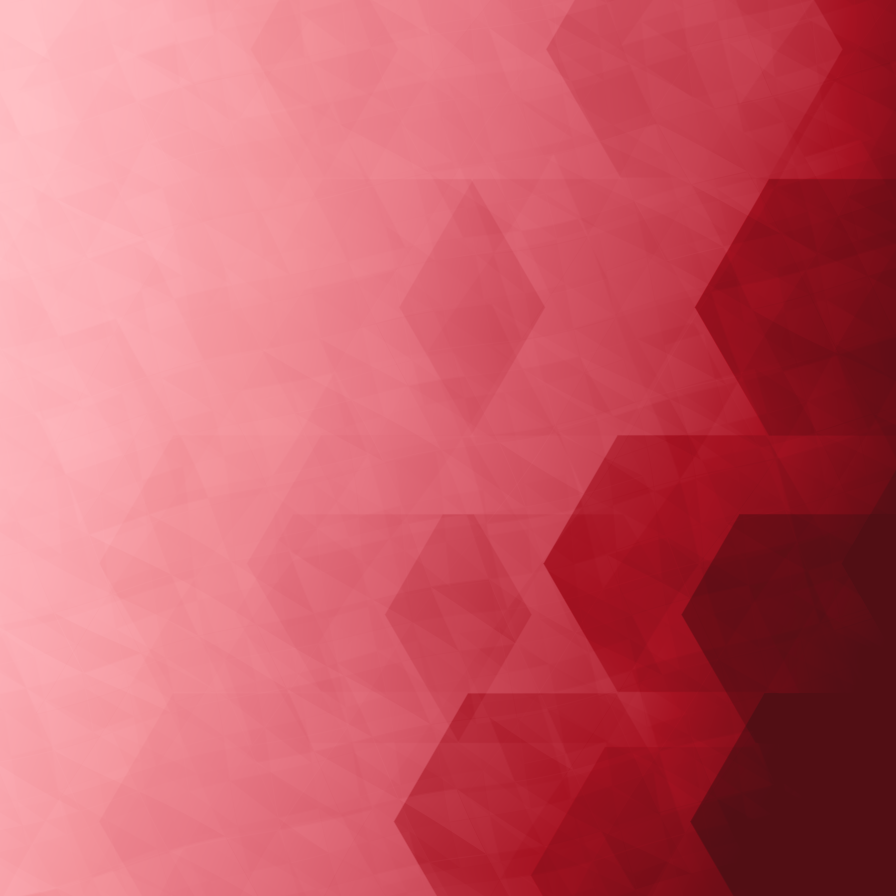
Give the GLSL for this background, as a Shadertoy shader.

```glsl
// Overlapping translucent hexagons over a pink to deep red gradient with faint facets.

const float APOTHEM = 0.1432;
const float RADIUS = 0.1653;

float hash(vec2 cell) {
    return fract(sin(dot(cell, vec2(12.99, 78.23))) * 4375.85);
}

// Signed distance to a hexagon with corners at its left and right
float hexagonDistance(vec2 p) {
    p = abs(p);
    return max(p.y, dot(p, vec2(0.866, 0.5))) - APOTHEM;
}

// Row of hexagons cut flat at "top"; each item is (centre x, left tone, right tone)
float hexagonRow(vec2 p, float centreY, float top, vec3 items[4], float pixel) {
    float tone = 0.0;
    for (int i = 0; i < 4; i++) {
        vec2 local = p - vec2(items[i].x, centreY);
        float edge = max(hexagonDistance(local), p.y - top);
        float coverage = 1.0 - smoothstep(-pixel, pixel, edge);
        float across = clamp(0.5 + 0.5 * local.x / RADIUS, 0.0, 1.0);
        float fade = mix(0.55, 1.0, smoothstep(-APOTHEM, -0.2 * APOTHEM, local.y));
        tone += coverage * fade * mix(items[i].y, items[i].z, across);
    }
    return tone;
}

// Random shade per triangle of a skewed lattice, centred on zero
float facets(vec2 p, vec2 axisA, vec2 axisB, float pixel) {
    vec2 lattice = vec2(dot(p, axisA), dot(p, axisB));
    vec2 cell = floor(lattice);
    vec2 f = lattice - cell;
    float blur = pixel * length(axisA);
    float half2 = smoothstep(-blur, blur, f.x + f.y - 1.0);
    float shade = mix(hash(cell), hash(cell + 37.5), half2) - 0.5;
    vec2 border = min(f, 1.0 - f);
    return shade * smoothstep(0.0, blur, min(border.x, border.y));
}

// Tone of the smooth backdrop, darkening to the right and downward
float backdrop(vec2 p) {
    float depth = 1.0 - p.y;
    return p.x * (0.66 + 0.14 * p.x * p.x + 0.1 * depth)
         + depth * (0.07 + 0.12 * depth);
}

vec3 palette(float tone) {
    vec3 ramp[9] = vec3[9](
        vec3(1.0, 0.75, 0.77), vec3(0.985, 0.67, 0.70), vec3(0.95, 0.57, 0.60),
        vec3(0.905, 0.47, 0.52), vec3(0.84, 0.35, 0.41), vec3(0.76, 0.23, 0.29),
        vec3(0.65, 0.07, 0.13), vec3(0.46, 0.05, 0.09), vec3(0.32, 0.055, 0.08));
    float position = clamp(tone, 0.0, 1.0) * 8.0;
    int index = min(int(position), 7);
    return mix(ramp[index], ramp[index + 1], position - float(index));
}

void mainImage(out vec4 fragColor, in vec2 fragCoord) {
    vec2 p = fragCoord / iResolution.xy;
    float pixel = 1.0 / min(iResolution.x, iResolution.y);
    float tone = backdrop(p);
    vec3 none = vec3(-9.0, 0.0, 0.0);

    // Hexagon rows from top to bottom
    tone += hexagonRow(p, 0.945, 2.0, vec3[4](
        vec3(0.279, 0.0, 0.025), vec3(0.445, 0.03, 0.0),
        vec3(0.775, 0.08, -0.06), none), pixel);
    tone += hexagonRow(p, 0.657, 2.0, vec3[4](
        vec3(0.443, 0.0, 0.06), vec3(0.611, 0.04, 0.01),
        vec3(0.941, 0.13, 0.0), none), pixel);
    tone += hexagonRow(p, 0.371, 2.0, vec3[4](
        vec3(0.276, 0.03, 0.0), vec3(0.441, 0.035, 0.01),
        vec3(0.772, 0.14, 0.0), vec3(1.105, 0.06, 0.04)), pixel);
    tone += hexagonRow(p, 0.314, 0.426, vec3[4](
        vec3(0.428, 0.015, 0.05), vec3(0.595, 0.065, 0.0),
        vec3(0.926, 0.12, 0.03), none), pixel);
    tone += hexagonRow(p, 0.083, 0.227, vec3[4](
        vec3(0.276, 0.035, 0.0), vec3(0.605, 0.14, 0.0),
        vec3(0.936, 0.13, 0.02), vec3(1.103, 0.05, 0.03)), pixel);
    tone += hexagonRow(p, 0.023, 0.167, vec3[4](
        vec3(0.758, 0.05, 0.0), none, none, none), pixel);

    // Faint facets at three scales, bent slightly by layered sines
    vec2 bent = p + 0.006 * sin(p.yx * 9.0 + vec2(0.0, 2.0))
                  + 0.003 * sin(p.yx * 23.0);
    tone += 0.030 * facets(bent, vec2(14.0, 6.5), vec2(-3.0, 13.0), pixel);
    tone += 0.026 * facets(bent, vec2(11.0, -7.0), vec2(-2.2, 10.0), pixel);
    tone += 0.018 * facets(bent, vec2(21.0, 4.0), vec2(-5.0, 19.0), pixel);

    fragColor = vec4(palette(tone), 1.0);
}
```
